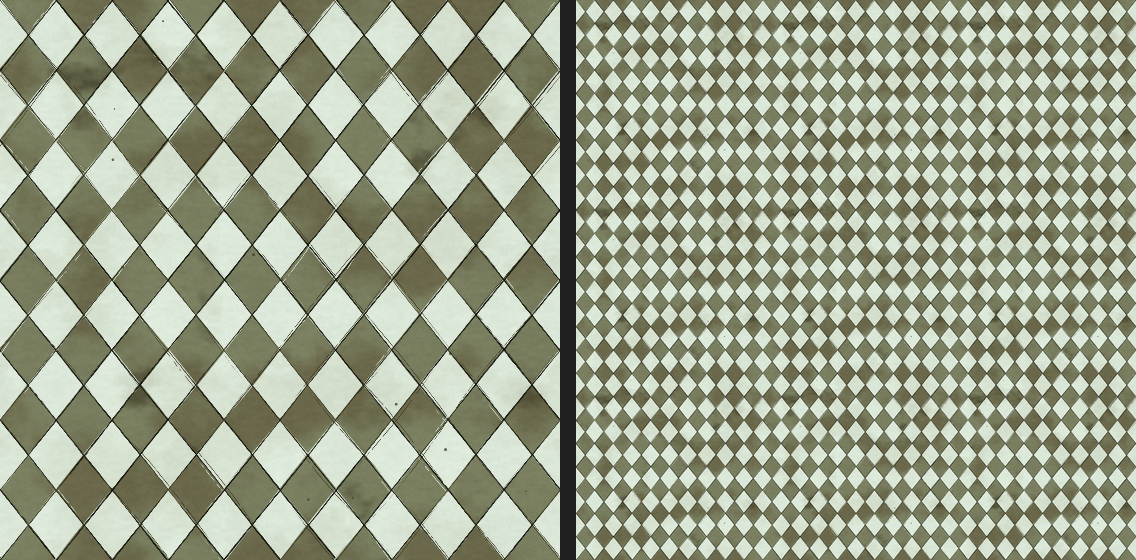
Left: one tile. Right: repeated 3 by 3.
Write a three.js fragment shader that draws this pattern.

```glsl
// Worn harlequin check: 10 by 8 pale diamonds on olive, outlined in rough ink.
// Two families of diagonal lines cut the cells; wrapping value noise shifts the
// fills, doubles and breaks the pen strokes, and stains the paper.
varying vec2 vUv;

const vec2 REPEATS = vec2(10.0, 8.0);
const float SOFT = 0.0009;

const vec3 PALE = vec3(0.865, 0.915, 0.855);
const vec3 PALE_STAIN = vec3(0.74, 0.76, 0.67);
const vec3 OLIVE = vec3(0.475, 0.495, 0.375);
const vec3 BROWN = vec3(0.41, 0.40, 0.285);
const vec3 UMBER = vec3(0.24, 0.23, 0.14);
const vec3 INK = vec3(0.06, 0.06, 0.035);

float hash(vec2 p, float seed) {
  vec3 q = fract(vec3(p.xyx + seed * 7.31) * vec3(0.1031, 0.1030, 0.0973));
  q += dot(q, q.yzx + 33.33);
  return fract((q.x + q.y) * q.z);
}

// Value noise that wraps after a whole number of lattice steps.
float noise(vec2 uv, vec2 period, float seed) {
  vec2 p = uv * period;
  vec2 i = floor(p);
  vec2 f = p - i;
  f = f * f * (3.0 - 2.0 * f);
  vec2 lo = mod(i, period);
  vec2 hi = mod(i + 1.0, period);
  return mix(mix(hash(lo, seed), hash(vec2(hi.x, lo.y), seed), f.x),
             mix(hash(vec2(lo.x, hi.y), seed), hash(hi, seed), f.x), f.y);
}

float fbm(vec2 uv, vec2 period, float seed) {
  float sum = 0.0;
  float amp = 0.5;
  for (int k = 0; k < 5; k++) {
    sum += amp * noise(uv, period, seed + float(k));
    period *= 2.0;
    amp *= 0.5;
  }
  return sum / 0.96875;
}

// Slow sideways drift of a hand-drawn edge.
float drift(vec2 uv, float amount, float seed) {
  return (noise(uv, vec2(7.0, 6.0), seed) - 0.5) * 2.0 * amount;
}

// Signed canvas distance to the nearest whole-numbered line.
float lineDistance(float coord) {
  return (fract(coord + 0.5) - 0.5) / length(REPEATS);
}

// Soft square wave: +1 in even bands, -1 in odd bands.
float band(float coord) {
  float side = 1.0 - 2.0 * mod(floor(coord + 0.5), 2.0);
  return side * clamp(lineDistance(coord) / SOFT, -1.0, 1.0);
}

float stroke(float d, float halfWidth) {
  return 1.0 - smoothstep(halfWidth - SOFT * 0.7, halfWidth + SOFT * 0.7, abs(d));
}

// Main pen line, a thin broken second line and a pale scratch.
vec3 drawLines(vec3 col, vec2 uv, float coord, float seed) {
  float d = lineDistance(coord) + (noise(uv, vec2(190.0), seed) - 0.5) * 0.0008;
  float grit = noise(uv, vec2(160.0), seed + 1.0);
  float press = noise(uv, REPEATS, seed + 2.0);

  float scratchMask = smoothstep(0.6, 0.72, noise(uv, REPEATS, seed + 3.0));
  float scratch = stroke(d - drift(uv, 0.007, seed + 4.0), 0.0007);
  col = mix(col, PALE, scratch * scratchMask * smoothstep(0.2, 0.5, grit) * 0.85);

  float echoMask = smoothstep(0.3, 0.6, noise(uv, REPEATS, seed + 5.0));
  float echo = stroke(d - drift(uv, 0.0075, seed + 6.0), 0.0006);
  col = mix(col, UMBER, echo * echoMask * smoothstep(0.1, 0.4, grit) * 0.9);

  float main = stroke(d - drift(uv, 0.0012, seed + 7.0), mix(0.0007, 0.0014, press));
  vec3 ink = mix(UMBER, INK, smoothstep(0.1, 0.5, press));
  return mix(col, ink, main * mix(0.75, 1.0, grit));
}

// Rare small round spots, one candidate per square.
float specks(vec2 uv, float count, float seed) {
  vec2 id = mod(floor(uv * count), count);
  vec2 centre = 0.25 + 0.5 * vec2(hash(id, seed), hash(id, seed + 1.0));
  float radius = mix(0.001, 0.0028, hash(id, seed + 2.0));
  float d = length(fract(uv * count) - centre) / count;
  return step(0.9, hash(id, seed + 3.0)) * (1.0 - smoothstep(radius - SOFT, radius + SOFT, d));
}

void main() {
  vec2 uv = vUv;
  vec2 p = uv * REPEATS;
  vec2 diag = vec2(p.x + p.y, p.x - p.y);

  // Fills, slightly out of register with the lines
  vec2 shift = vec2(drift(uv, 0.0028, 1.0), drift(uv, 0.0028, 2.0)) * length(REPEATS);
  vec2 cut = diag + shift;
  float pale = 0.5 - 0.5 * band(cut.x) * band(cut.y);
  vec2 cell = floor(cut);
  vec2 id = mod(vec2(cell.x + cell.y + 1.0, cell.x - cell.y), REPEATS * 2.0);
  float tone = hash(id, 3.0) - 0.5;

  // Stains and torn-edged patches
  float stain = fbm(uv, vec2(6.0, 7.0), 10.0);
  float patchy = smoothstep(0.55, 0.57, fbm(uv, vec2(9.0, 6.0), 20.0));
  float deep = smoothstep(0.66, 0.86, fbm(uv, vec2(8.0, 10.0), 30.0));
  float dirt = smoothstep(0.46, 0.7, stain + tone * 0.12 + patchy * 0.03);
  vec3 dark = mix(mix(OLIVE, BROWN, dirt), UMBER, deep * 0.7);
  vec3 light = mix(PALE, PALE_STAIN, dirt * 0.25 + patchy * 0.06 + deep * 0.4);
  vec3 col = mix(dark, light, pale) + tone * 0.015;

  // Ink, spots and paper grain
  col = drawLines(col, uv, diag.x, 40.0);
  col = drawLines(col, uv, diag.y, 60.0);
  col = mix(col, UMBER, specks(uv, 12.0, 80.0) * 0.75);
  float grain = noise(uv, vec2(220.0, 260.0), 90.0) + noise(uv, vec2(60.0, 150.0), 91.0) - 1.0;
  gl_FragColor = vec4(col + grain * 0.022, 1.0);
}
```
